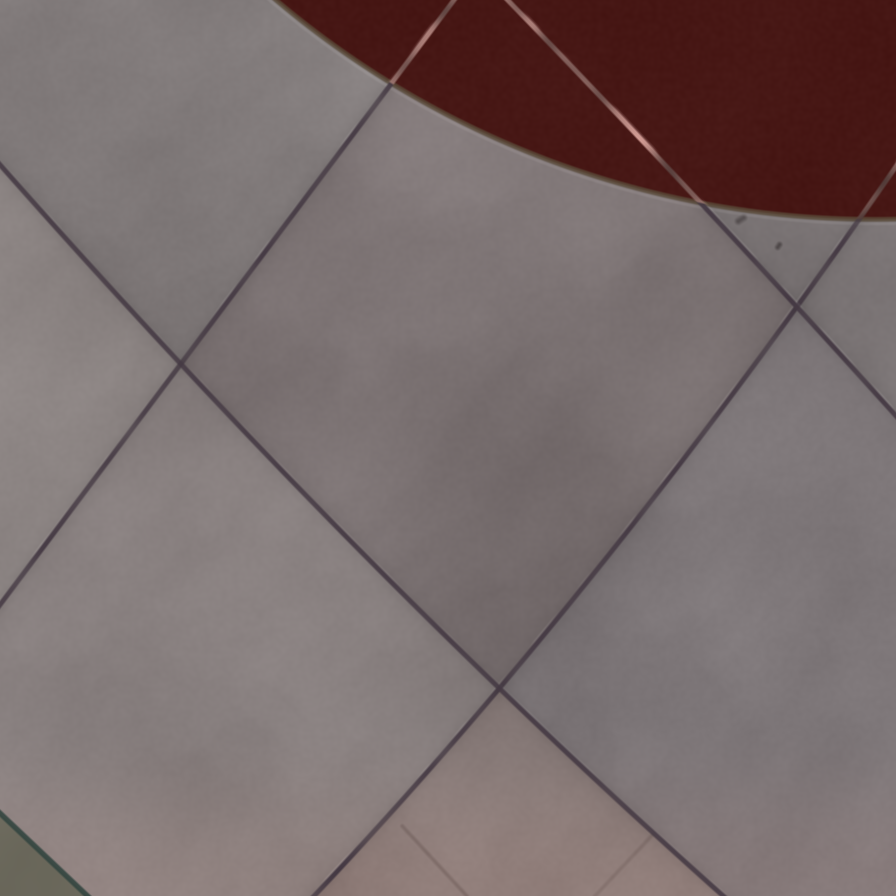
Write a WebGL 2 fragment shader that draws this texture.

```glsl
#version 300 es
precision highp float;
// Mottled stone floor tiles with slightly bowed dark seams, meeting a deep red disc.
// Seams are parabolas whose signed distances also select the tile tint;
// gradient noise gives the marbling, the grain and the uneven grout.
uniform vec2 u_resolution;
out vec4 fragColor;

const vec3 RED = vec3(0.275, 0.088, 0.078);
const vec3 GROUT = vec3(0.27, 0.225, 0.265);
const vec3 PALE_GROUT = vec3(0.57, 0.43, 0.41);
const vec3 OLIVE = vec3(0.35, 0.29, 0.22);
const vec3 GREEN_GROUT = vec3(0.20, 0.27, 0.25);

vec2 hashGradient(vec2 cell) {
  vec3 q = fract(cell.xyx * vec3(0.1031, 0.1030, 0.0973));
  q += dot(q, q.yzx + 33.33);
  float angle = 6.2832 * fract((q.x + q.y) * q.z);
  return vec2(cos(angle), sin(angle));
}

float gradientNoise(vec2 p) {
  vec2 i = floor(p), f = p - i;
  vec2 w = f * f * f * (f * (f * 6.0 - 15.0) + 10.0);
  vec2 e = vec2(0.0, 1.0);
  float low = mix(dot(hashGradient(i), f), dot(hashGradient(i + e.yx), f - e.yx), w.x);
  float high = mix(dot(hashGradient(i + e), f - e), dot(hashGradient(i + 1.0), f - 1.0), w.x);
  return mix(low, high, w.y);
}

float fbm(vec2 p) {
  float sum = 0.0, gain = 0.6;
  for (int i = 0; i < 5; i++) {
    sum += gain * gradientNoise(p);
    p = mat2(1.6, 1.2, -1.2, 1.6) * p + 7.3;
    gain *= 0.52;
  }
  return sum;
}

// Signed distance to a bowed line: s = (point, slope, bend), positive above.
float seam(vec2 p, vec4 s) {
  float x = p.x - s.x;
  float slope = s.z + 2.0 * s.w * x;
  return (p.y - s.y - x * (s.z + s.w * x)) / sqrt(1.0 + slope * slope);
}

float side(float d, float soft) { return smoothstep(-soft, soft, d); }

float stroke(float d, float halfWidth, float soft) {
  return 1.0 - smoothstep(halfWidth - soft, halfWidth + soft, abs(d));
}

// Short faint scratch between two points.
float scratch(vec2 p, vec2 a, vec2 b, float width) {
  vec2 ab = b - a;
  float t = clamp(dot(p - a, ab) / dot(ab, ab), 0.0, 1.0);
  return 1.0 - smoothstep(0.0, width, length(p - a - ab * t));
}

// Dark line with a soft halo, turning pale where it crosses the disc.
vec3 drawSeam(vec3 color, float d, float disc, float wear, float soft) {
  color *= 1.0 - 0.10 * exp(-abs(d) * 130.0) * (1.0 - disc);
  vec3 grout = mix(GROUT, PALE_GROUT * (1.0 + wear), disc);
  float strength = mix(0.86 + 0.35 * wear, 0.9, disc);
  color = mix(color, grout, strength * stroke(d, 0.0027, soft));
  float glint = stroke(d - 0.0035, 0.0012, soft) * smoothstep(-0.1, 0.3, wear);
  return color + 0.10 * glint * mix(0.5, 1.4, disc);
}

void main() {
  vec2 p = gl_FragCoord.xy / u_resolution;
  float soft = max(0.0015, 0.8 / min(u_resolution.x, u_resolution.y));

  // Seams: two rising, two falling, and one cutting the corner.
  float riseLeft = seam(p, vec4(0.2018, 0.5938, 1.332, 0.0));
  float riseRight = seam(p, vec4(0.5573, 0.2318, 1.183, 0.30));
  float fallLeft = seam(p, vec4(0.2018, 0.5938, -1.0716, 0.15));
  float fallRight = seam(p, vec4(0.8893, 0.6576, -1.09, -0.09));
  float corner = seam(p, vec4(0.0, 0.0924, -0.946, 0.0));
  float rim = 1.0352 - length(p - vec2(0.9766, 1.7904));
  float disc = side(rim, soft);

  // Tile tints on each side of the falling seam.
  float left = side(riseLeft, soft), right = side(-riseRight, soft);
  vec3 upper = mix(vec3(0.485, 0.449, 0.451), vec3(0.505, 0.480, 0.480), left);
  upper = mix(upper, vec3(0.497, 0.470, 0.478), right);
  upper = mix(upper, vec3(0.485, 0.460, 0.463), side(fallRight, soft));
  vec3 lower = mix(vec3(0.535, 0.502, 0.500), vec3(0.555, 0.525, 0.520), left);
  lower = mix(lower, vec3(0.530, 0.480, 0.472), right);
  vec3 stone = mix(lower, upper, side(fallLeft, soft));

  // Broad light, warm lower edge, then clouds, streaks and grain.
  stone += 0.035 * smoothstep(0.35, 0.0, length(p - vec2(0.53, 0.87)));
  stone -= 0.035 * smoothstep(0.28, 0.0, length(p - vec2(0.57, 0.38)));
  stone -= 0.020 * smoothstep(0.25, 0.0, length(p - vec2(0.19, 0.66)));
  stone += vec3(0.035, 0.012, 0.004) * smoothstep(0.20, 0.0, p.y);
  float clouds = fbm(p * 4.0 + 3.0);
  float streaks = fbm(mat2(0.8, -0.6, 0.6, 0.8) * p * vec2(7.0, 13.0) + clouds);
  float grain = gradientNoise(p * 150.0) + 0.6 * gradientNoise(p * 75.0);
  stone += 0.050 * clouds + 0.028 * streaks + 0.009 * grain;

  // Fine cracks and small chips.
  stone -= 0.07 * scratch(p, vec2(0.449, 0.078), vec2(0.521, 0.0), 0.004);
  stone -= 0.05 * scratch(p, vec2(0.729, 0.069), vec2(0.664, 0.0), 0.004);
  stone -= 0.14 * scratch(p, vec2(0.824, 0.753), vec2(0.830, 0.757), 0.006);
  stone -= 0.16 * scratch(p, vec2(0.868, 0.724), vec2(0.870, 0.727), 0.005);

  // Corner floor and red disc with its olive rim.
  vec3 cornerFloor = vec3(0.42, 0.41, 0.36) + 0.06 * clouds;
  vec3 color = mix(stone, cornerFloor, side(-corner, soft));
  color = mix(color, RED + 0.012 * grain + 0.02 * clouds, disc);
  color = mix(color, OLIVE, 0.8 * stroke(rim, 0.0026, soft));
  color += 0.04 * stroke(rim + 0.005, 0.0015, soft);

  // Grout over everything.
  float wear = gradientNoise(p * 22.0);
  color = drawSeam(color, riseLeft, disc, wear - 0.12, soft);
  color = drawSeam(color, riseRight, disc, wear, soft);
  color = drawSeam(color, fallLeft, disc, 0.3 * wear, soft);
  color = drawSeam(color, fallRight, disc, wear + 0.05, soft);
  color = mix(color, GREEN_GROUT, 0.9 * stroke(corner, 0.003, soft));
  fragColor = vec4(clamp(color, 0.0, 1.0), 1.0);
}
```
